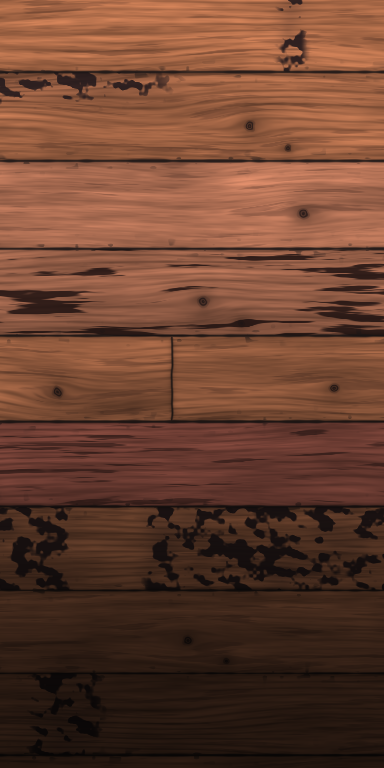
Reproduce this texture procedurally as a Shadertoy shader.

```glsl
// Weathered plank wall: horizontal boards with slightly shrinking rows, one butt joint,
// grain that bows around knots, cracks and charred dabs, under light fading downward.
// Boards come from row numbers; grain, wear and variation come from stretched value noise.

float hash(vec2 p) {
    vec3 q = fract(p.xyx * 0.1031);
    q += dot(q, q.yzx + 33.33);
    return fract((q.x + q.y) * q.z);
}

float noise(vec2 p) {
    vec2 i = floor(p), f = fract(p);
    f = f * f * (3.0 - 2.0 * f);
    return mix(mix(hash(i), hash(i + vec2(1, 0)), f.x),
               mix(hash(i + vec2(0, 1)), hash(i + vec2(1, 1)), f.x), f.y);
}

float fbm(vec2 p) {
    float sum = 0.0, amp = 0.533;
    for (int i = 0; i < 4; i++) {
        sum += amp * noise(p);
        p = p * 2.03 + 17.7;
        amp *= 0.5;
    }
    return sum;
}

float bell(float x, float center, float width) {
    float d = (x - center) / width;
    return exp(-d * d);
}

float isRow(float row, float wanted) {
    return 1.0 - step(0.5, abs(row - wanted));
}

void mainImage(out vec4 fragColor, in vec2 fragCoord) {
    vec2 uv = fragCoord / iResolution.xy;
    vec2 p = vec2(uv.x, 2.0 * (1.0 - uv.y));   // y runs down, unit = canvas width
    float px = 1.0 / iResolution.x;

    // Rows: each board is a little lower than the one above
    const float boardHeight = 0.2245;
    float depth = 89.4 - sqrt(8136.4 - 768.0 * p.y);
    float row = floor(depth), f = fract(depth);
    float leftBoard = isRow(row, 3.0) * step(p.x, 0.448);
    float seed = row * 13.7 + leftBoard * 5.3;
    vec2 w = vec2(p.x, f * boardHeight);

    // Knots bend the grain coordinate v around themselves
    float v = w.y, knot = 0.0, halo = 0.0;
    float knotty = step(-0.5, row) * step(row, 6.5) * (1.0 - isRow(row, 4.0) - isRow(row, 5.0));
    for (int i = 0; i < 2; i++) {
        float k = float(i);
        float present = knotty * (1.0 - k * mod(row, 2.0));
        vec2 c = vec2(fract(0.65 + 0.34 * row - 0.2 * row * row - 0.72 * leftBoard + 0.1 * k),
                      (0.53 + 0.15 * hash(vec2(seed, 4.0)) + 0.25 * k) * boardHeight);
        vec2 d = w - c;
        float reach = 0.036 - 0.02 * k, size = 0.015 - 0.006 * k;
        float r = length(d) + 0.005 * (noise(d * 90.0 + seed) - 0.5);
        v -= present * d.y * reach * reach / (dot(d * d, vec2(0.12, 1.0)) + reach * reach);
        float core = 1.0 - smoothstep(size * 0.5, size + px, r);
        knot = max(knot, present * core * (0.75 + 0.25 * sin(r * 900.0)));
        halo = max(halo, present * exp(-r / (size * 1.6)));
    }
    v += 0.035 * (noise(vec2(p.x * 2.5 + seed, w.y * 9.0 + seed)) - 0.5);

    // Grain: broad streaks, growth rings and fine fibres
    float streak = fbm(vec2(p.x * 3.0 + seed * 3.0, v * 48.0 + seed));
    float fibre = noise(vec2(p.x * 22.0 + seed, v * 330.0));
    float phase = v * 340.0 + 7.0 * fbm(vec2(p.x * 2.0 + seed, v * 12.0));
    float ring = pow(0.5 + 0.5 * sin(phase), 3.0);
    float cloud = fbm(p * vec2(5.0, 9.0) + seed);

    float pink = 0.25 + 0.75 * bell(row, 1.5, 0.9);
    vec3 wood = mix(vec3(0.75, 0.46, 0.295), vec3(0.75, 0.48, 0.375), pink);
    wood = mix(wood, vec3(0.72, 0.40, 0.335), isRow(row, 4.0));
    wood *= 1.0 - 0.11 * (isRow(row, 0.0) + isRow(row, 2.0));
    wood *= 0.94 + 0.5 * (streak - 0.5) + 0.12 * (fibre - 0.5) + 0.35 * (cloud - 0.5);
    float ringDepth = mix(0.10, 0.24, hash(vec2(seed, 9.0))) * (1.0 - 0.6 * isRow(row, 1.0));
    wood *= 1.0 - ringDepth * ring * smoothstep(0.25, 0.65, cloud);
    wood *= 1.0 - 0.4 * halo;

    // Dark cracks that follow the grain
    float crackAmount = 0.25 + 0.75 * isRow(row, 2.0) + 0.35 * isRow(row, 4.0);
    float crackField = fbm(vec2(p.x * 5.0 + seed, v * 75.0 + seed * 2.0))
                     + 0.12 * isRow(row, 2.0) * smoothstep(0.1, 0.45, abs(p.x - 0.5));
    float crack = crackAmount * smoothstep(0.64, 0.74, crackField);
    wood = mix(wood, vec3(0.13, 0.075, 0.07), 0.85 * crack);

    // Charred dabs, gathered in patches on a few boards
    float patches = isRow(row, 5.0) * smoothstep(0.05, 0.15, abs(p.x - 0.29))
                        * (1.0 - 0.35 * smoothstep(0.75, 1.0, p.x))
                  + isRow(row, 7.0) * bell(p.x, 0.17, 0.09) * 0.9
                  + isRow(row, 0.0) * (1.0 - smoothstep(0.2, 0.6, p.x)) * bell(f, 0.12, 0.22) * 0.85
                  + isRow(row, -1.0) * bell(p.x, 0.76, 0.035) * 0.75;
    vec2 slanted = vec2(p.x + 0.5 * p.y, p.y - 0.35 * p.x);
    float dab = 0.75 * noise(slanted * vec2(30.0, 52.0)) + 0.25 * noise(p * 110.0);
    float edge = 0.78 - 0.28 * patches - 0.3 * (cloud - 0.5) * patches;
    float burn = smoothstep(edge - 0.06, edge + 0.1, dab) * smoothstep(0.05, 0.5, patches);
    burn = max(burn, 0.3 * patches * smoothstep(0.4, 0.7, cloud));
    wood = mix(wood, vec3(0.14, 0.10, 0.11), 0.92 * burn);
    wood = mix(wood, vec3(0.13, 0.09, 0.09), 0.85 * knot);

    // Seams of uneven width, the butt joint, and nicks beside them
    float seamId = floor(depth + 0.5);
    float gap = abs(depth - seamId) * boardHeight + 0.002 * (noise(vec2(p.x * 40.0, seamId)) - 0.5);
    float seamWidth = 0.0016 + 0.0018 * hash(vec2(seamId, 2.0));
    float joint = abs(p.x - 0.448 + 0.003 * (noise(vec2(p.y * 40.0, 3.0)) - 0.5));
    joint = mix(1.0, joint, isRow(row, 3.0));
    float seam = max(1.0 - smoothstep(seamWidth - px, seamWidth + px, gap),
                     1.0 - smoothstep(0.0022 - px, 0.0022 + px, joint));
    float nick = smoothstep(0.8, 0.92, noise(p * vec2(45.0, 80.0))) * exp(-gap / 0.012);
    wood *= 1.0 - 0.3 * exp(-min(gap, joint) / 0.006);
    wood = mix(wood, vec3(0.11, 0.09, 0.09), max(0.88 * seam, 0.8 * nick));

    // Light falls off toward the floor
    float light = mix(1.0, 0.2, smoothstep(0.25, 1.0, 1.0 - uv.y));
    fragColor = vec4(clamp(wood * light, 0.0, 1.0), 1.0);
}
```
